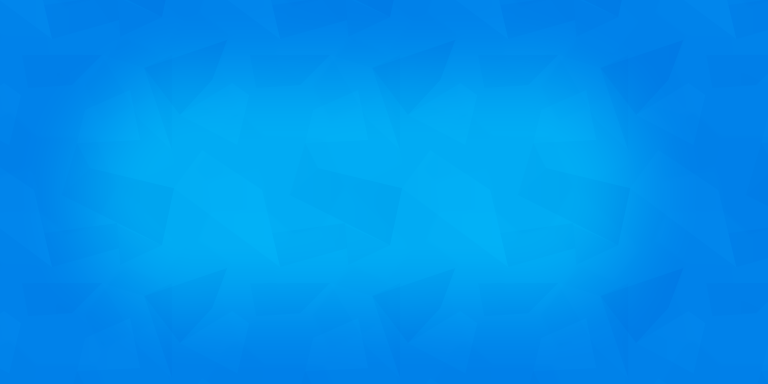
Write a Shadertoy shader that draws this background.

```glsl
#define EDGE_BLUE vec3(0.0, 0.508, 0.915)
#define GLOW_CYAN vec3(0.005, 0.675, 0.955)
#define TINT vec3(0.2, 1.0, 0.6)
#define TILE_SIZE 0.594
#define GLOW_OFFSET vec2(-0.06, 0.005)
#define GLOW_HALF_SPAN 0.42
#define GLOW_INNER 0.12
#define GLOW_OUTER 0.48
#define CELLS 4.0
#define CELL_CONTRAST 0.012
#define FACET_CONTRAST 0.024

// Signed distance to the line a-b, positive on the inner side
float side(vec2 p, vec2 a, vec2 b) {
    vec2 edge = normalize(b - a);
    vec2 d = p - a;
    return edge.x * d.y - edge.y * d.x;
}

// Coverage of a convex quad that repeats once per tile, shaded across x
float facet(vec2 uv, float pixel, vec2 a, vec2 b, vec2 c, vec2 d) {
    vec2 center = 0.25 * (a + b + c + d);
    vec2 offset = fract(uv - center + 0.5) - 0.5;
    vec2 p = center + offset;
    float inside = min(min(side(p, a, b), side(p, b, c)),
                       min(side(p, c, d), side(p, d, a)));
    float shade = 0.8 + 1.2 * offset.x;
    return shade * smoothstep(-pixel, pixel, inside);
}

vec2 hash2(vec2 p) {
    vec3 q = fract(p.xyx * vec3(0.1031, 0.1030, 0.0973));
    q += dot(q, q.yzx + 33.33);
    return fract((q.xx + q.yz) * q.zy);
}

// Tileable cellular shading, with soft borders between cells
float cellShade(vec2 uv) {
    vec2 p = uv * CELLS;
    vec2 base = floor(p);
    float total = 0.0;
    float weightSum = 1e-20;
    for (int y = -1; y <= 1; y++) {
        for (int x = -1; x <= 1; x++) {
            vec2 cell = base + vec2(x, y);
            vec2 seed = hash2(mod(cell, CELLS) + 7.0);
            float weight = exp(-40.0 * length(cell + seed - p));
            total += weight * (fract(seed.x * 7.3 + seed.y * 3.1) - 0.5);
            weightSum += weight;
        }
    }
    return total / weightSum;
}

// Sum of the light and dark facets in one tile, y pointing down
float facetShade(vec2 uv, float px) {
    float s = 0.0;
    // Broad dark blade and the pieces around it
    s -= facet(uv, px, vec2(0.27, 0.855), vec2(0.395, 0.737), vec2(0.763, 0.825), vec2(0.71, 1.075));
    s -= 0.5 * facet(uv, px, vec2(0.338, 0.627), vec2(0.395, 0.737), vec2(0.27, 0.855), vec2(0.304, 0.741));
    s -= 0.6 * facet(uv, px, vec2(0.513, 0.987), vec2(0.71, 1.075), vec2(0.526, 1.162), vec2(0.52, 1.075));
    s -= 0.7 * facet(uv, px, vec2(0.193, 0.022), vec2(0.513, -0.022), vec2(0.522, 0.088), vec2(0.228, 0.171));
    // Dark wedges
    s -= facet(uv, px, vec2(0.632, 0.298), vec2(0.996, 0.175), vec2(0.93, 0.351), vec2(0.789, 0.504));
    s -= 0.5 * facet(uv, px, vec2(0.754, 0.241), vec2(0.754, 0.658), vec2(0.693, 0.478), vec2(0.632, 0.298));
    s -= 0.7 * facet(uv, px, vec2(0.096, 0.241), vec2(0.447, 0.241), vec2(0.316, 0.373), vec2(0.123, 0.386));
    // Light planes
    s += 0.6 * facet(uv, px, vec2(0.763, 0.825), vec2(0.886, 0.658), vec2(1.149, 0.833), vec2(1.228, 1.171));
    s += 0.6 * facet(uv, px, vec2(0.789, 0.504), vec2(1.018, 0.364), vec2(1.092, 0.417), vec2(1.04, 0.636));
    s += 0.6 * facet(uv, px, vec2(0.373, 0.482), vec2(0.57, 0.395), vec2(0.614, 0.614), vec2(0.338, 0.627));
    s += 0.3 * facet(uv, px, vec2(0.447, 0.241), vec2(0.632, 0.298), vec2(0.754, 0.658), vec2(0.614, 0.526));
    return s;
}

void mainImage(out vec4 fragColor, in vec2 fragCoord) {
    vec2 p = fragCoord / iResolution.y;
    float aspect = iResolution.x / iResolution.y;

    // Stadium-shaped glow
    vec2 q = p - vec2(0.5 * aspect, 0.5) - GLOW_OFFSET;
    q.x = max(abs(q.x) - GLOW_HALF_SPAN, 0.0);
    float glow = 1.0 - smoothstep(GLOW_INNER, GLOW_OUTER, length(q));
    vec3 color = mix(EDGE_BLUE, GLOW_CYAN, glow);

    // Repeating low-contrast facets
    vec2 uv = vec2(p.x, 1.0 - p.y) / TILE_SIZE;
    float pixel = 0.7 / (iResolution.y * TILE_SIZE);
    float shade = FACET_CONTRAST * facetShade(uv, pixel) + CELL_CONTRAST * cellShade(uv);
    color += TINT * shade;

    fragColor = vec4(clamp(color, 0.0, 1.0), 1.0);
}
```
